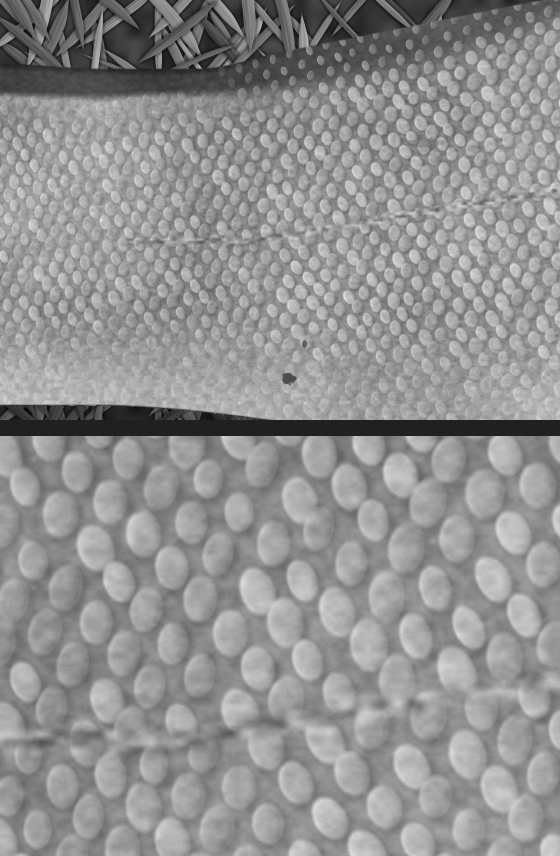
Top, the full canvas; bottom, a detail of the centre.
A WebGL 1 fragment shader for this texture:

```glsl
precision highp float;
uniform vec2 u_resolution;

vec2 hash2(vec2 p) {
  vec3 q = fract(p.xyx * vec3(.1031, .1030, .0973));
  q += dot(q, q.yzx + 33.33);
  return fract((q.xx + q.yz) * q.zy);
}

float noise(vec2 p) {
  vec2 i = floor(p), f = fract(p);
  f = f * f * (3. - 2. * f);
  float low = mix(hash2(i).x, hash2(i + vec2(1, 0)).x, f.x);
  float high = mix(hash2(i + vec2(0, 1)).x, hash2(i + 1.).x, f.x);
  return mix(low, high, f.y);
}

float fbm(vec2 p) {
  float sum = 0., amp = .5;
  for (int i = 0; i < 4; i++) {
    sum += amp * noise(p);
    p = p * 2.03 + 17.;
    amp *= .5;
  }
  return sum / .9375;
}

// Overlapping tapered blades over dark ground
float grass(vec2 p) {
  float tone = .13 + .16 * noise(p * 28.);
  for (int i = 0; i < 48; i++) {
    vec2 place = hash2(vec2(float(i), 3.7)), form = hash2(vec2(float(i), 41.3));
    vec2 d = p - vec2(place.x * 1.15 - .05, .81 + .21 * place.y);
    vec2 dir = normalize(vec2(form.x * 2. - 1.1, .2 + .7 * form.y));
    float along = dot(d, dir), across = dot(d, vec2(dir.y, -dir.x));
    across += along * along * (form.y - .5) * 1.5;
    float width = (.004 + .011 * form.y) * (1. - smoothstep(.05, .14, abs(along)));
    float present = smoothstep(0., .003, width);
    float edge = abs(across) - width;
    float blade = .27 + .36 * fract(place.x * 37.) + .08 * across / (width + .002);
    blade += .12 * (noise(vec2(across * 350., along * 18.) + float(i)) - .5);
    tone *= 1. - .35 * present * (1. - smoothstep(0., .010, edge));
    tone = mix(tone, blade, present * (1. - smoothstep(-.0015, .0015, edge)));
  }
  return tone;
}

// Leaning ovals on a skewed lattice: x = cover, y = relief, z = shadow
vec3 scales(vec2 p, float size) {
  mat2 lattice = mat2(.0231, -.0278, .0394, .0058);
  vec2 cell = floor(mat2(4.72, 22.62, -32.06, 18.8) * p);
  vec3 result = vec3(0);
  for (int j = -1; j <= 1; j++) {
    for (int i = -1; i <= 1; i++) {
      vec2 id = cell + vec2(float(i), float(j));
      vec2 rnd = hash2(id + 71.);
      vec2 d = p - lattice * (id + .5 + .2 * (rnd - .5));
      d.x += d.y * (.35 * rnd.x - .1);
      vec2 radii = vec2(.0128, .0182) * size * (.88 + .24 * rnd.y);
      vec2 q = d / radii;
      float r = length(q);
      float cover = 1. - smoothstep(.82, 1.12, r);
      float rim = smoothstep(.4, .95, r) * dot(q, vec2(-.85, .3));
      float relief = .09 * rim - .035 * q.x + .11 * (rnd.x - .5);
      float shadow = 1. - smoothstep(.75, 1.4, length((d - vec2(.0035, -.0035)) / radii));
      result.xy = mix(result.xy, vec2(1, relief), cover);
      result.z = max(result.z, shadow);
    }
  }
  return result;
}

float skin(vec2 p, float topEdge) {
  float cloud = fbm(p * 4. + 5.);
  float grain = fbm(p * vec2(95., 120.)) - .5;
  float right = smoothstep(.35, .95, p.x);

  // Dark back and pale belly
  float bandEdge = .772 + .25 * pow(max(p.x - .5, 0.), 1.7);
  float soft = mix(.012, .05, right);
  float band = smoothstep(-soft, soft, p.y - bandEdge + .025 * (cloud - .5));
  float belly = 1. - smoothstep(.04, .27, p.y + .14 * (cloud - .5));
  belly *= mix(1., .55, right);
  float fringe = smoothstep(.69, .76, p.y) * (1. - right) * (1. - band);

  // Seam of broken flecks along the flank
  float seamY = .425 + .17 * max(p.x - .6, 0.);
  float seam = exp(-pow((p.y - seamY) / .011, 2.)) * smoothstep(.2, .4, p.x);

  vec2 q = vec2(p.x * 1.1 - .11 * p.x * p.x, p.y * (1.06 - .1 * p.x));
  q += .018 * vec2(noise(p * 5.), noise(p * 5. + 31.));
  float size = (1. - .4 * band) * (1. - .2 * fringe);
  vec3 scale = scales(q, size);

  float patches = .24 * (cloud - .5);
  float gap = .56 + patches + .13 * belly + .07 * fringe - .07 * scale.z * (1. - belly);
  float plate = .695 + .6 * patches + .05 * belly + scale.y;
  plate -= .04 * smoothstep(.2, 0., length(p - vec2(.4, .5))) * 0. + .03 * (1. - right) * (1. - belly);
  gap = mix(gap, .27 + .08 * right + .2 * (cloud - .5), band);
  plate = mix(plate, .50 + scale.y, band);
  float visible = scale.x * (1. - .65 * belly) * (1. - .75 * seam);
  visible *= 1. - band * (1. - smoothstep(.4, .75, p.x));
  visible *= 1. - .45 * fringe;
  float tone = mix(gap, plate, visible);

  tone += seam * .42 * (noise(p * vec2(75., 130.)) - .38);
  tone += grain * mix(.2, .1, band);
  tone += .04 * belly * smoothstep(.15, .04, p.y) * (1. - right);
  return tone - .1 * smoothstep(-.02, 0., p.y - topEdge) * (1. - right);
}

// Soft dark fleck with a ragged outline
float fleck(vec2 p, vec2 center, vec2 radii) {
  float r = length((p - center) / radii) + .7 * (noise(p * 110.) - .5);
  return 1. - smoothstep(.75, 1.15, r);
}

void main() {
  vec2 p = gl_FragCoord.xy / u_resolution.y;
  float topEdge = .836 + .012 * (1. - smoothstep(0., .25, p.x));
  topEdge += .2 * max(p.x - .47, 0.) * smoothstep(.4, .65, p.x);
  float bottomEdge = .036 - .16 * pow(max(p.x - .25, 0.), 1.6);

  float tone = skin(p, topEdge);
  tone = mix(tone, .24, .85 * fleck(p, vec2(.686, .097), vec2(.019, .013)));
  tone = mix(tone, .28, .8 * fleck(p, vec2(.726, .18), vec2(.006, .012)));
  tone = mix(tone, .42, .5 * fleck(p, vec2(1.016, .66), vec2(.04, .011)));

  // Grass behind both edges of the body
  float above = smoothstep(-.003, .003, p.y - topEdge);
  float below = smoothstep(-.003, .003, bottomEdge - p.y);
  float lawn = grass(p + vec2(0., .9 * below));
  tone = mix(tone, lawn * (1. - .4 * below), max(above, below));
  gl_FragColor = vec4(vec3(clamp(tone, 0., 1.)), 1.);
}
```
